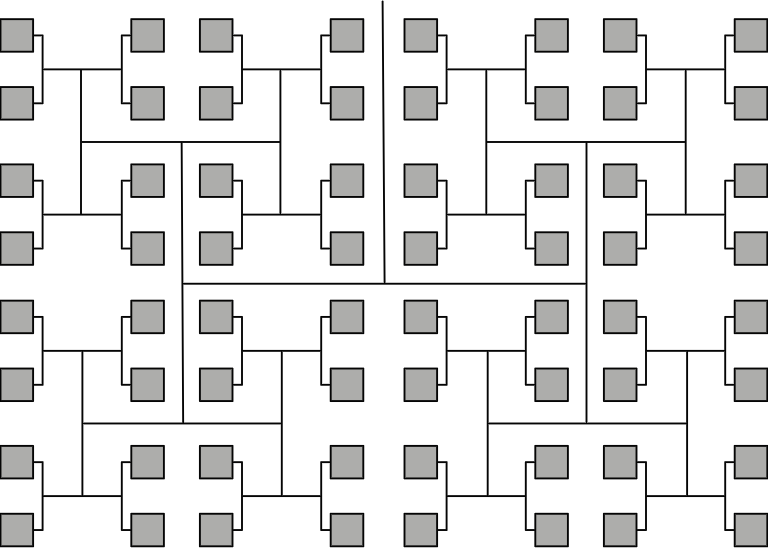
Reproduce this pattern procedurally as a Shadertoy shader.

```glsl
// A tournament-like tree of black lines that splits from one trunk into
// sixteen cells, each with four grey boxes. Two sign folds find the nearest
// quadrant and cell, so only one branch of the tree is measured per pixel.

#define SHEET vec2(768.0, 549.0)    // design units across the canvas
#define ROOT vec2(383.9, 283.25)    // centre of the tree, y pointing down
#define BRANCH vec2(202.0, 141.0)   // root to quadrant centre
#define TWIG vec2(99.7, 72.75)      // quadrant to cell centre
#define LEAF vec2(65.4, 34.0)       // cell to box centre
#define BRACKET_X 39.6              // cell centre to bracket upright
#define BOX_HALF 16.3
#define LINE_WIDTH 1.9
#define INK vec3(0.02)
#define BOX_GREY vec3(0.68, 0.68, 0.67)
#define PAPER vec3(1.0)

float segment(vec2 p, vec2 a, vec2 b) {
    vec2 ab = b - a;
    float t = clamp(dot(p - a, ab) / dot(ab, ab), 0.0, 1.0);
    return length(p - a - ab * t);
}

float box(vec2 p, float halfSize) {
    vec2 d = abs(p) - halfSize;
    return length(max(d, 0.0)) + min(max(d.x, d.y), 0.0);
}

// Which side of the centre a point lies on, never zero
vec2 side(vec2 p) {
    return 2.0 * step(0.0, p) - 1.0;
}

// Trunk, main crossbar and the upright into the quadrant
float trunkLines(vec2 p, vec2 quadSide) {
    float barY = ROOT.y + 1.0;
    float left = ROOT.x - BRANCH.x + 0.5;
    float right = ROOT.x + BRANCH.x + 0.6;
    float d = segment(p, vec2(382.6, 1.5), vec2(384.6, barY));
    d = min(d, segment(p, vec2(left, barY), vec2(right, barY)));

    // The left upright leans slightly
    float top = ROOT.y - BRANCH.y;
    float bottom = ROOT.y + BRANCH.y;
    float lean = quadSide.x < 0.0 ? 0.75 : 0.0;
    float x = quadSide.x < 0.0 ? left : right;
    return min(d, segment(p, vec2(x - lean, top), vec2(x + lean, bottom)));
}

// Crossbar of a quadrant and the stem towards one of its cells
float twigLines(vec2 p, vec2 quadSide, vec2 cellSide) {
    float stemShift = 0.15 + 0.65 * quadSide.x + 0.7 * quadSide.y;
    float stemX = cellSide.x * TWIG.x + stemShift;
    float d = segment(p, vec2(0.0), vec2(stemX, 0.0));
    return min(d, segment(p, vec2(stemX, 0.0), vec2(stemX, cellSide.y * TWIG.y)));
}

// Crossbar and brackets of a cell, in mirrored coordinates
float bracketLines(vec2 m) {
    vec2 corner = vec2(BRACKET_X, LEAF.y);
    float d = segment(m, vec2(0.0), vec2(BRACKET_X, 0.0));
    d = min(d, segment(m, vec2(BRACKET_X, 0.0), corner));
    return min(d, segment(m, corner, vec2(LEAF.x - BOX_HALF, LEAF.y)));
}

void mainImage(out vec4 fragColor, in vec2 fragCoord) {
    vec2 uv = fragCoord / iResolution.xy;
    vec2 p = vec2(uv.x, 1.0 - uv.y) * SHEET;
    float pixel = SHEET.y / iResolution.y;

    // Fold the plane into a quadrant, then into a cell
    vec2 quadSide = side(p - ROOT);
    vec2 inQuad = p - ROOT - quadSide * BRANCH;
    vec2 cellSide = side(inQuad);
    vec2 inCell = abs(inQuad - cellSide * TWIG);

    // Distances to the boxes and to every line
    float boxDist = box(inCell - LEAF, BOX_HALF);
    float lineDist = min(abs(boxDist), bracketLines(inCell));
    lineDist = min(lineDist, twigLines(inQuad, quadSide, cellSide));
    lineDist = min(lineDist, trunkLines(p, quadSide));

    // Paint with edges one pixel soft
    float fill = clamp(0.5 - boxDist / pixel, 0.0, 1.0);
    float stroke = clamp(0.5 - (lineDist - 0.5 * LINE_WIDTH) / pixel, 0.0, 1.0);
    vec3 color = mix(PAPER, BOX_GREY, fill);
    color = mix(color, INK, stroke);
    fragColor = vec4(color, 1.0);
}
```
